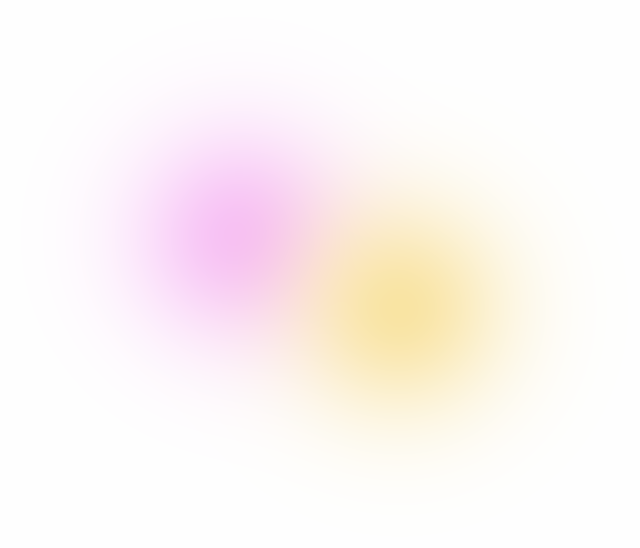
This background is drawn by a Shadertoy shader. Its source:

```glsl
const vec3 PAPER = vec3(0.997);
const vec3 ORCHID = vec3(0.968, 0.748, 0.965);
const vec3 HONEY = vec3(0.976, 0.893, 0.638);

// Centres are fractions of the canvas; spreads are fractions of its height.
const vec2 ORCHID_CENTRE = vec2(0.375, 0.569);
const vec2 HONEY_CENTRE = vec2(0.625, 0.437);
const float ORCHID_SPREAD = 0.134;
const float HONEY_SPREAD = 0.134;

// Round Gaussian falloff: 1 at the centre, fading to 0.
float glow(vec2 uv, vec2 centre, float spread) {
    float aspect = iResolution.x / iResolution.y;
    vec2 offset = (uv - centre) * vec2(aspect, 1.0) / spread;
    return exp(-0.5 * dot(offset, offset));
}

void mainImage(out vec4 fragColor, in vec2 fragCoord) {
    vec2 uv = fragCoord / iResolution.xy;

    // Layer the soft lights over the paper, honey on top.
    vec3 color = mix(PAPER, ORCHID, glow(uv, ORCHID_CENTRE, ORCHID_SPREAD));
    color = mix(color, HONEY, glow(uv, HONEY_CENTRE, HONEY_SPREAD));

    fragColor = vec4(color, 1.0);
}
```
